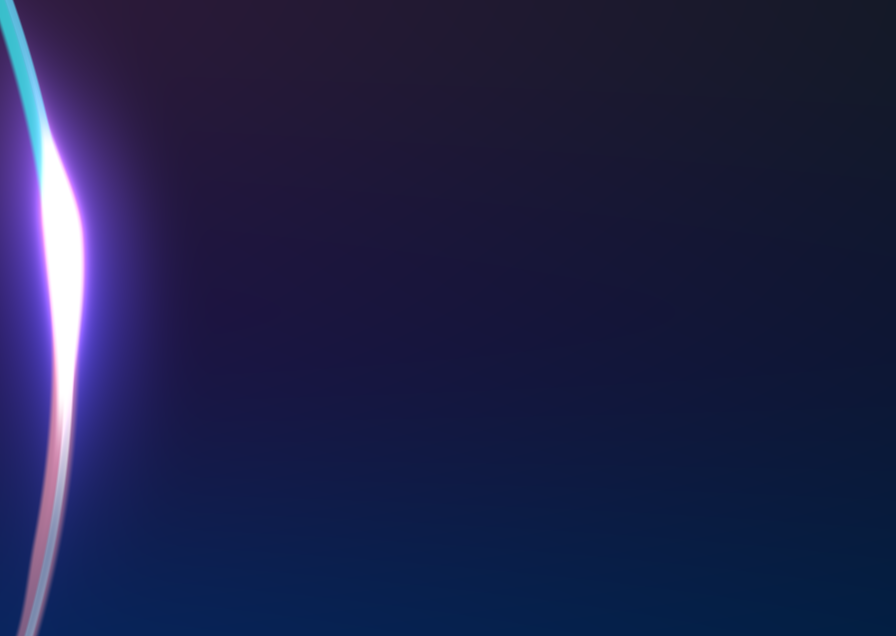
Write a WebGL 2 fragment shader that draws this background.

```glsl
#version 300 es
precision highp float;
// A glowing curved ribbon of light on the left of a dark blue and plum gradient.
uniform vec2 u_resolution;
out vec4 fragColor;

// Lengths are in canvas heights.
const vec2 ARC_APEX = vec2(0.106, 0.4505);
const float ARC_BEND = 0.317;
const float FLARE_Y = 0.634;
const float FLARE_UP = 0.13;
const float FLARE_DOWN = 0.244;
const float CORE_WIDTH = 0.029;
const float GLOW_REACH = 0.064;

const vec3 TOP_LEFT = vec3(0.18, 0.10, 0.23);
const vec3 TOP_RIGHT = vec3(0.08, 0.10, 0.155);
const vec3 MID_LEFT = vec3(0.125, 0.075, 0.27);
const vec3 MID_RIGHT = vec3(0.055, 0.085, 0.20);
const vec3 LOW_LEFT = vec3(0.02, 0.15, 0.37);
const vec3 LOW_RIGHT = vec3(0.005, 0.125, 0.27);
const vec3 GLOW_BLUE = vec3(0.42, 0.38, 1.15);
const vec3 GLOW_VIOLET = vec3(0.62, 0.42, 1.12);
const vec3 RIM_PINK = vec3(0.65, 0.33, 0.45);
const vec3 CYAN = vec3(0.22, 0.88, 0.90);
const vec3 SKY = vec3(0.35, 0.76, 0.89);
const vec3 ROSE = vec3(0.80, 0.52, 0.61);
const vec3 STEEL = vec3(0.55, 0.64, 0.76);

// Soft-edged strip between two positions.
float strip(float x, float lo, float hi, float soft) {
    return smoothstep(lo - soft, lo + soft, x) * (1.0 - smoothstep(hi - soft, hi + soft, x));
}

// Bell curve with separate spreads above and below its peak.
float bell(float y, float up, float down) {
    float t = y / (y > 0.0 ? up : down);
    return exp(-t * t);
}

vec3 backdrop(vec2 uv) {
    vec3 top = mix(TOP_LEFT, TOP_RIGHT, uv.x);
    vec3 mid = mix(MID_LEFT, MID_RIGHT, uv.x);
    vec3 low = mix(LOW_LEFT, LOW_RIGHT, uv.x);
    vec3 upper = mix(mid, top, smoothstep(0.4, 1.05, uv.y));
    return mix(low, upper, smoothstep(-0.15, 0.55, uv.y));
}

vec3 addGlow(vec3 color, float across, float rise) {
    float dist = sqrt(across * across + 0.0002);
    float strength = exp(-dist / GLOW_REACH) * bell(rise, 0.23, 0.32);
    strength *= 1.0 - smoothstep(0.1, 0.24, dist);
    return color + mix(GLOW_BLUE, GLOW_VIOLET, smoothstep(-0.2, 0.15, rise)) * strength;
}

vec3 addRibbons(vec3 color, float across, float y) {
    float upper = smoothstep(0.5, 0.72, y);
    float fade = smoothstep(-0.1, 0.3, y);

    // Broad inner band, soft outer veil, then the narrow bright strand.
    float inner = strip(across, mix(-0.015, -0.023, smoothstep(0.0, 0.15, y)), 0.0, 0.005);
    color = mix(color, mix(ROSE, CYAN, upper), inner * mix(0.55 + 0.3 * fade, 0.82, upper));
    float veil = strip(across, 0.004, 0.016, 0.006);
    color = mix(color, ROSE, veil * (1.0 - upper) * 0.6);
    float strand = strip(across, -0.003, 0.010, 0.0025);
    vec3 strandColor = mix(mix(STEEL, vec3(1.0), smoothstep(0.12, 0.36, y)), SKY, upper);
    return mix(color, strandColor, strand * mix(0.75, 0.9, upper));
}

vec3 addCore(vec3 color, float across, float rise) {
    float envelope = bell(rise, FLARE_UP, FLARE_DOWN);
    float width = CORE_WIDTH * envelope;
    float offset = abs(across - 0.0035 - 0.03 * min(rise, 0.0));
    float rim = exp(-max(offset - width, 0.0) / 0.008);
    color += RIM_PINK * rim * bell(rise, 0.2, 0.26);
    float core = 1.0 - smoothstep(width - 0.005, width + 0.005, offset);
    return mix(color, vec3(1.0), core * smoothstep(0.08, 0.35, envelope));
}

void main() {
    vec2 uv = gl_FragCoord.xy / u_resolution;
    vec2 p = gl_FragCoord.xy / u_resolution.y;
    float bend = p.y - ARC_APEX.y;
    float across = p.x - ARC_APEX.x + ARC_BEND * bend * bend;
    float rise = p.y - FLARE_Y;

    vec3 color = addGlow(backdrop(uv), across, rise);
    color = addRibbons(color, across, p.y);
    color = addCore(color, across, rise);
    fragColor = vec4(clamp(color, 0.0, 1.0), 1.0);
}
```
